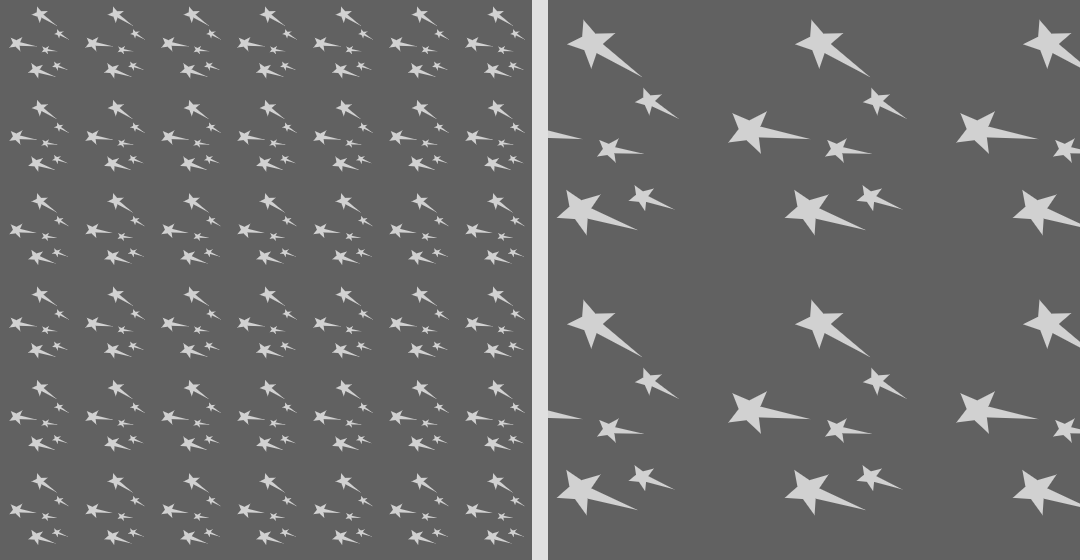
Left: the whole. Right: its middle third, enlarged.
This pattern is drawn by a Shadertoy shader. Its source:

```glsl
// Pale shooting stars with tapered tails, in repeated clusters of six on grey.
#define REPEATS vec2(7.0, 6.0)
#define CELL vec2(0.8136, 1.0)
#define GROUND vec3(0.38)
#define STAR vec3(0.82)
#define BIG 0.085
#define SMALL 0.048
#define TAIL 2.6

// Signed distance to a star whose long point lies along +x.
// Only the upper half outline is stored; the lower half mirrors it.
float shootingStar(vec2 p) {
    vec2 outline[6] = vec2[6](
        vec2(TAIL, 0.0), vec2(0.45, 0.23), vec2(0.63, 0.90),
        vec2(-0.05, 0.42), vec2(-0.79, 0.62), vec2(-0.44, 0.0));
    p.y = abs(p.y);
    float nearest = 1e3;
    float side = 1.0;
    for (int i = 0; i < 5; i++) {
        vec2 a = outline[i];
        vec2 edge = outline[i + 1] - a;
        vec2 q = p - a;
        float along = clamp(dot(q, edge) / dot(edge, edge), 0.0, 1.0);
        nearest = min(nearest, length(q - edge * along));
        // Each crossing to the right of the point flips inside and outside.
        bool spans = (a.y > p.y) != (outline[i + 1].y > p.y);
        if (spans && q.x < edge.x * q.y / edge.y) side = -side;
    }
    return side * nearest;
}

// Distance to the cluster, in units of the cell height.
float cluster(vec2 p) {
    // Centre, tail angle in degrees, size.
    vec4 stars[6] = vec4[6](
        vec4(0.424, 0.848, -34.0, BIG),
        vec4(0.175, 0.534, -8.0, BIG),
        vec4(0.383, 0.250, -19.0, BIG),
        vec4(0.629, 0.641, -31.0, SMALL),
        vec4(0.488, 0.466, -7.0, SMALL),
        vec4(0.605, 0.297, -21.0, SMALL));
    float d = 1e3;
    for (int i = 0; i < 6; i++) {
        vec4 s = stars[i];
        vec2 axis = vec2(cos(radians(s.z)), sin(radians(s.z)));
        vec2 q = p - s.xy;
        vec2 local = vec2(dot(q, axis), dot(q, vec2(-axis.y, axis.x)));
        d = min(d, s.w * shootingStar(local / s.w));
    }
    return d;
}

void mainImage(out vec4 fragColor, in vec2 fragCoord) {
    vec2 p = fract(fragCoord / iResolution.xy * REPEATS) * CELL;
    float pixel = REPEATS.y / iResolution.y;
    float coverage = clamp(0.5 - cluster(p) / pixel, 0.0, 1.0);
    fragColor = vec4(mix(GROUND, STAR, coverage), 1.0);
}
```
